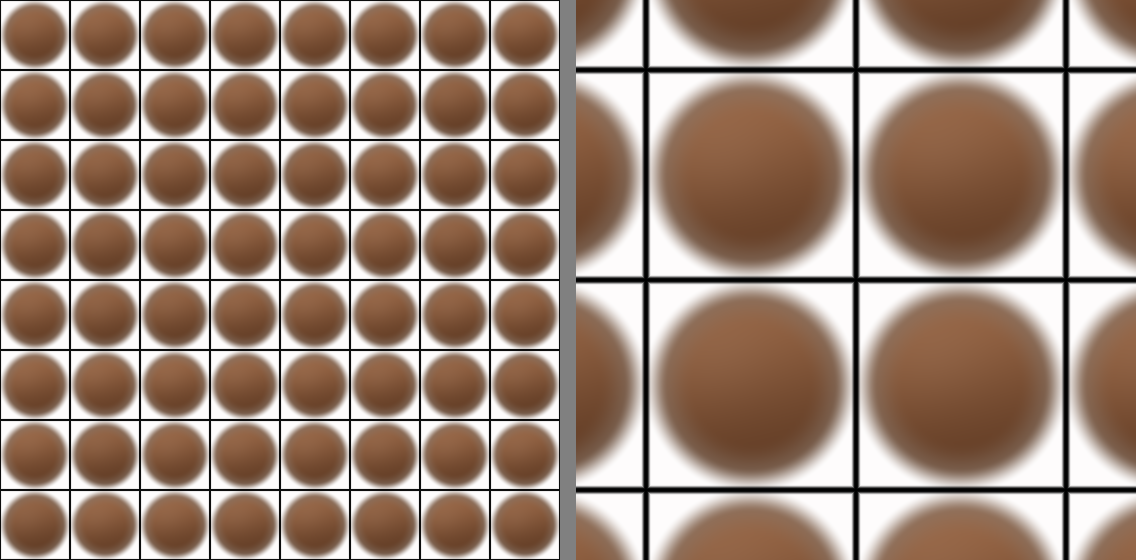
Left, the full canvas; right, a detail of the centre.
Reproduce this pattern procedurally as a Shadertoy shader.

```glsl
// Grid of soft-edged brown balls on white tiles, divided by thin black lines.

const float REPEATS = 8.0;            // tiles across and down
const float LINE_HALF_WIDTH = 0.0145; // in tile units
const float LINE_SOFTNESS = 0.010;
const float FADE_START = 0.395;       // radius where the ball starts to fade
const float FADE_END = 0.520;         // radius where the ball is gone
const float RIM_START = 0.27;         // radius where the rim starts to grey
const float RIM_END = 0.47;
const float TONE_VARIATION = 0.02;
const float LIGHT_VARIATION = 0.06;
const vec2 LIGHT_CENTER = vec2(-0.12, 0.16);
const vec2 SHADE_DIRECTION = vec2(-0.20, 0.98);

const vec3 TILE_COLOR = vec3(0.995, 0.99, 0.99);
const vec3 LINE_COLOR = vec3(0.005);
const vec3 BALL_TOP = vec3(0.580, 0.390, 0.265);
const vec3 BALL_BOTTOM = vec3(0.400, 0.250, 0.155);
const vec3 GLOW_COLOR = vec3(0.62, 0.47, 0.37);
const vec3 RIM_COLOR = vec3(0.53, 0.46, 0.41);

float hash(vec2 p) {
    vec3 q = fract(vec3(p.xyx) * 0.1031);
    q += dot(q, q.yzx + 33.33);
    return fract((q.x + q.y) * q.z);
}

// Slanted shading, a broad highlight and a greyer rim
vec3 ballColor(vec2 p, vec2 id) {
    vec2 jitter = vec2(hash(id + 3.0), hash(id + 17.0)) - 0.5;
    vec2 toLight = p - LIGHT_CENTER - LIGHT_VARIATION * jitter;
    float glow = exp(-dot(toLight, toLight) * 18.0);

    float shade = smoothstep(-0.40, 0.40, dot(p, SHADE_DIRECTION));
    vec3 color = mix(BALL_BOTTOM, BALL_TOP, shade);
    color = mix(color, GLOW_COLOR, 0.2 * glow);
    color = mix(color, RIM_COLOR, 0.7 * smoothstep(RIM_START, RIM_END, length(p)));
    return color * (1.0 + TONE_VARIATION * (2.0 * hash(id) - 1.0));
}

void mainImage(out vec4 fragColor, in vec2 fragCoord) {
    vec2 grid = REPEATS * fragCoord / iResolution.xy;
    vec2 id = floor(grid);
    vec2 p = fract(grid) - 0.5;
    float pixel = REPEATS / min(iResolution.x, iResolution.y);

    // Ball over tile
    float coverage = 1.0 - smoothstep(FADE_START, FADE_END, length(p));
    vec3 color = mix(TILE_COLOR, ballColor(p, id), coverage);

    // Lines along the tile borders
    vec2 border = 0.5 - abs(p);
    float lineDistance = min(border.x, border.y) - LINE_HALF_WIDTH;
    float blur = max(LINE_SOFTNESS, 0.6 * pixel);
    float line = 1.0 - smoothstep(-blur, blur, lineDistance);
    color = mix(color, LINE_COLOR, line);

    fragColor = vec4(color, 1.0);
}
```
